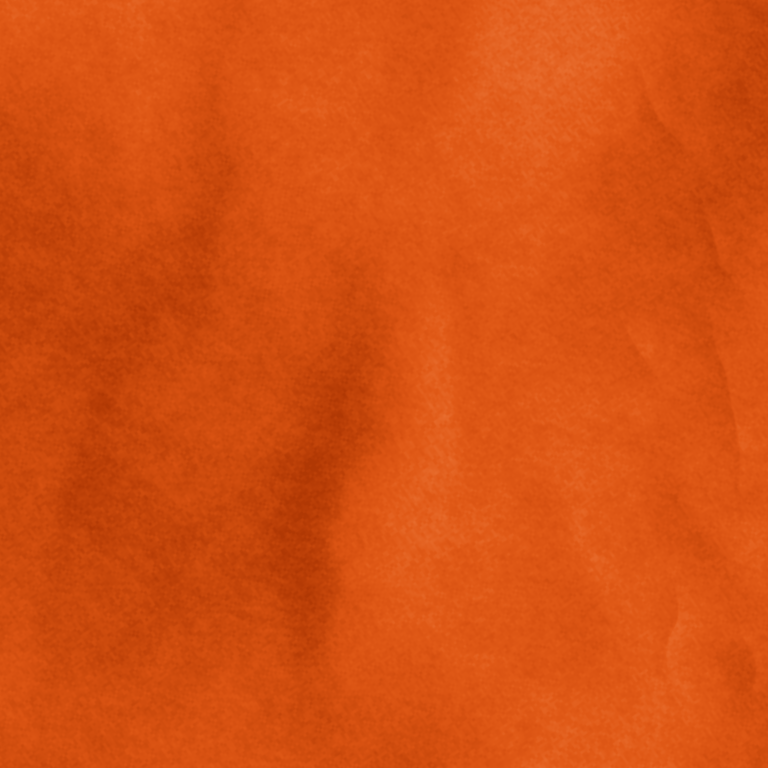
A WebGL 2 fragment shader for this texture:

```glsl
#version 300 es
precision highp float;
// Softly crumpled orange paper: stretched, warped noise gives the broad light
// and shade, asymmetric folds add slopes and a few crisp creases, and a fine
// even speckle gives the fibre grain. One tone value drives a colour ramp.

#define BROAD_SHADE 3.5    // strength of the large light and dark areas
#define MEDIUM_SHADE 1.5   // strength of the smaller undulations
#define MOTTLE 0.5         // cloudy stains in the pulp
#define GRAIN 0.85         // strength of the fibre speckle
#define GRAIN_SCALE 270.0  // grain cells across the canvas
#define SOFT_FOLDS 7
#define CREASES 6
#define LEAN 1.13          // angle of the folds at the left edge, radians
#define TURN 0.85          // change of that angle towards the right edge
#define TONE_SHIFT -0.1    // overall lighter or darker
#define TONE_LIMIT 2.5     // where deep shade and highlights level off

uniform vec2 u_resolution;
out vec4 fragColor;

float hash(vec2 p) {
    return fract(sin(dot(p, vec2(127.1, 311.7))) * 43758.5);
}

float noise(vec2 p) {
    vec2 cell = floor(p), f = fract(p);
    f = f * f * f * (f * (f * 6.0 - 15.0) + 10.0);
    float low = mix(hash(cell), hash(cell + vec2(1, 0)), f.x);
    float high = mix(hash(cell + vec2(0, 1)), hash(cell + vec2(1, 1)), f.x);
    return mix(low, high, f.y) - 0.5;
}

vec2 noise2(vec2 p) {
    return vec2(noise(p), noise(p + vec2(37.2, 11.8)));
}

// Coordinates across (x) and along (y) a line of the given angle
vec2 alignTo(vec2 p, float angle) {
    vec2 dir = vec2(cos(angle), sin(angle));
    return vec2(dot(p, vec2(dir.y, -dir.x)), dot(p, dir));
}

// Light on one side of a line, shade on the other, fading away from it
float fold(vec2 p, float angle, float halfLength, float width, float edge) {
    vec2 q = alignTo(p, angle);
    float side = q.x / sqrt(q.x * q.x + edge * edge);
    float reach = q.y / halfLength;
    return side * exp(-abs(q.x) / width - reach * reach);
}

float softFolds(vec2 p) {
    float sum = 0.0;
    for (int i = 0; i < SOFT_FOLDS; i++) {
        float id = float(i);
        float x = (id + hash(vec2(id, 3.1))) / float(SOFT_FOLDS);
        vec2 centre = vec2(x, hash(vec2(id, 7.7)));
        float angle = LEAN + TURN * x + 0.5 * (hash(vec2(id, 5.3)) - 0.5);
        float facing = hash(vec2(id, 9.4)) < 0.5 ? -1.0 : 1.0;
        float width = mix(0.05, 0.12, hash(vec2(id, 1.9)));
        sum += facing * fold(p - centre, angle, 0.22, width, 0.02);
    }
    return sum;
}

// Short crisp creases gathered towards the right edge
float creases(vec2 p) {
    float sum = 0.0;
    for (int i = 0; i < CREASES; i++) {
        float id = float(i) + 20.0;
        float y = (float(i) + hash(vec2(id, 2.3))) / float(CREASES);
        vec2 centre = vec2(1.0 - 0.16 * hash(vec2(id, 6.1)), y);
        float angle = LEAN + TURN + 0.7 * (hash(vec2(id, 4.7)) - 0.5);
        float halfLength = mix(0.04, 0.11, hash(vec2(id, 8.2)));
        sum += fold(p - centre, angle, halfLength, 0.03, 0.002);
    }
    return sum;
}

// Fine speckle without a direction: two turned layers, softly lit from the left
float fibreGrain(vec2 uv) {
    vec2 p = alignTo(uv, 0.6) * GRAIN_SCALE;
    vec2 r = alignTo(uv, 1.9) * GRAIN_SCALE * 0.55 + 40.0;
    float relief = noise(r) - noise(r + vec2(0.5, 0.5));
    return noise(p) + 0.5 * relief + 0.35 * noise(r * 0.6);
}

vec3 paperColour(float tone) {
    const vec3 ramp[5] = vec3[5](
        vec3(0.74, 0.25, 0.03), vec3(0.80, 0.29, 0.05), vec3(0.85, 0.32, 0.07),
        vec3(0.88, 0.35, 0.09), vec3(0.90, 0.40, 0.15));
    float t = clamp(tone / 0.88 + 2.0, -0.8, 4.9);
    int i = int(clamp(floor(t), 0.0, 3.0));
    return mix(ramp[i], ramp[i + 1], t - float(i));
}

void main() {
    vec2 uv = gl_FragCoord.xy / min(u_resolution.x, u_resolution.y);
    vec2 warped = uv + 0.1 * noise2(uv * 3.1) + 0.035 * noise2(uv * 9.0 + 4.0);
    vec2 q = alignTo(warped, LEAN + 0.3 * TURN * uv.x);

    // Large forms, levelled off so that the extremes keep their grain
    float tone = BROAD_SHADE * noise(q * vec2(4.2, 1.8) + 13.0);
    tone += MEDIUM_SHADE * noise(q * vec2(7.5, 3.6) + 29.0);
    tone += 0.95 * softFolds(warped);
    tone = TONE_LIMIT * tanh(tone / TONE_LIMIT) + TONE_SHIFT;

    // Creases and paper surface
    tone += 0.8 * creases(uv + 0.03 * noise2(uv * 14.0));
    tone += MOTTLE * (noise(uv * 23.0 + 5.0) + noise(uv * 57.0));
    tone += GRAIN * fibreGrain(uv);

    fragColor = vec4(paperColour(tone), 1.0);
}
```
